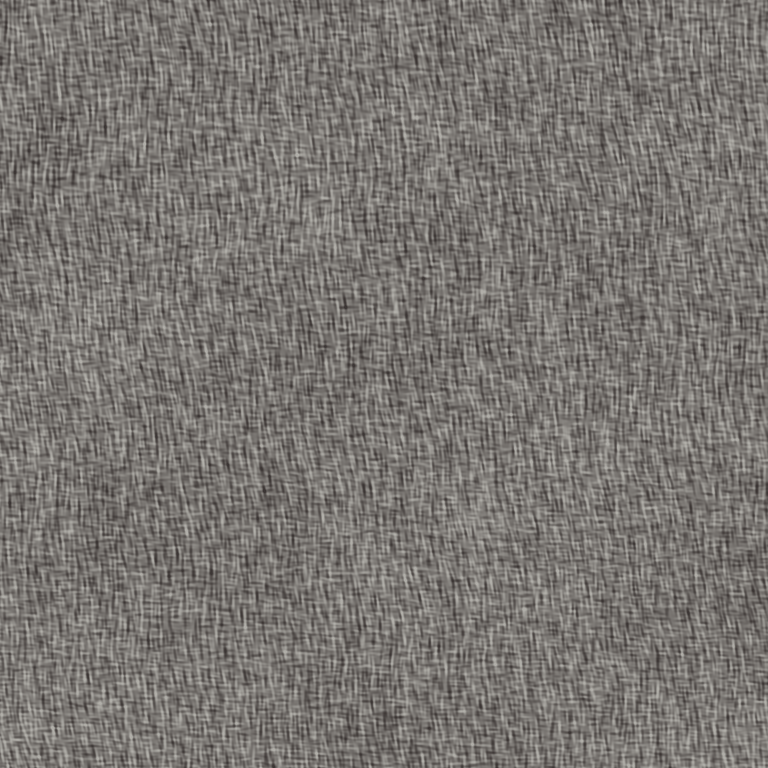
This texture is drawn by a Shadertoy shader. Its source:

```glsl
const vec3 GAP_COLOR = vec3(0.33, 0.31, 0.30);
const vec3 YARN_COLOR = vec3(0.61, 0.60, 0.58);
const vec2 WARP_CELLS = vec2(162.0, 54.0);   // across, along the upright threads
const vec2 WEFT_CELLS = vec2(156.0, 78.0);   // across, along the level threads

vec4 hash4(vec2 cell, float seed) {
    vec4 h = fract(vec4(cell.xyxy) * vec4(0.1031, 0.1030, 0.0973, 0.1099) + seed * 0.137);
    h += dot(h, h.wzxy + 33.33);
    return fract((h.xxyz + h.yzzw) * h.zywx);
}

// Cellular noise: each cell holds one soft light or dark fibre, long in y
float fibres(vec2 p, float lean, float spread, float seed) {
    vec2 cell = floor(p);
    float sum = 0.0;
    for (int j = -1; j <= 1; j++) {
        for (int i = -2; i <= 2; i++) {
            vec2 id = cell + vec2(i, j);
            vec4 rnd = hash4(id, seed);
            vec2 d = p - id - rnd.xy;
            d.x += (lean + spread * (rnd.z - 0.5)) * d.y;
            float tone = (rnd.w < 0.5 ? -1.0 : 1.0) * mix(0.6, 1.0, fract(rnd.w * 2.0));
            sum += tone * exp(-4.0 * dot(d, d)) * cos(4.0 * d.x);
        }
    }
    return sum;
}

// Slow uneven shading from layered sines
float shading(vec2 p) {
    return sin(p.x * 9.0 + 2.0 * sin(p.y * 5.0))
         + sin(p.y * 13.0 - p.x * 6.0 + 1.3)
         + 0.7 * sin(p.x * 23.0 + p.y * 17.0 + 2.0 * sin(p.x * 11.0));
}

// Gentle sway of the threads, with a finer weave toward the bottom
vec2 drape(vec2 p) {
    float sway = 0.004 * sin(p.y * 11.0 + p.x * 4.0) + 0.002 * sin(p.y * 29.0 - p.x * 13.0);
    return vec2(p.x + sway, p.y * (1.12 - 0.12 * p.y));
}

void mainImage(out vec4 fragColor, in vec2 fragCoord) {
    vec2 uv = fragCoord / iResolution.y;
    vec2 cloth = drape(uv);

    // Upright threads dominate, level threads cut them into short stitches
    float warp = fibres(cloth * WARP_CELLS, 0.30, 0.55, 1.0);
    float weft = fibres(cloth.yx * WEFT_CELLS, 0.08, 0.40, 2.0);
    float weave = warp + 0.65 * weft;
    weave /= 1.0 + 0.25 * abs(weave);

    float light = 0.52 + 0.76 * weave + 0.03 * shading(uv);
    vec3 color = mix(GAP_COLOR, YARN_COLOR, clamp(light, -0.35, 1.3));
    fragColor = vec4(color, 1.0);
}
```
